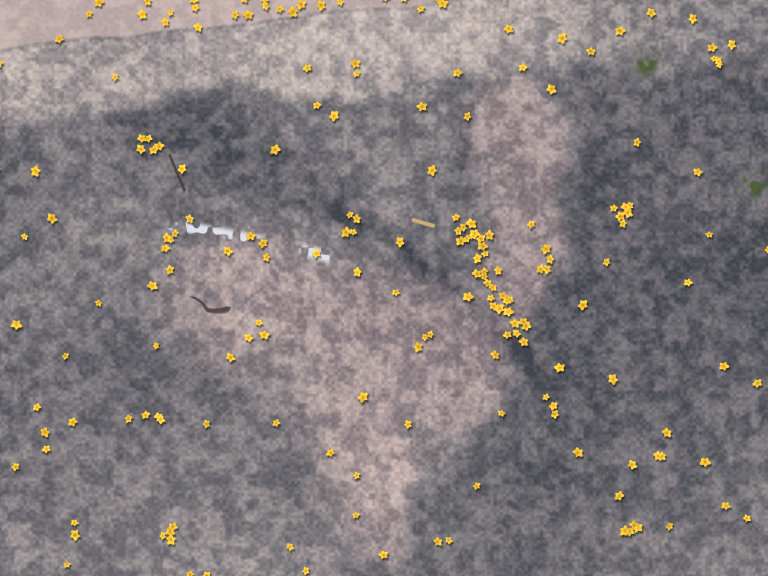
A WebGL 1 fragment shader for this texture:

```glsl
precision highp float;
// Weathered stone slab strewn with small yellow blossoms.
// A tone field (soft regions, creases, mottle, grain) is mapped to stone colours;
// jittered cells then scatter the blossoms, both singly and in clumps.

uniform vec2 u_resolution;

const vec3 DARK_STONE = vec3(0.32, 0.325, 0.355);
const vec3 MID_STONE = vec3(0.52, 0.50, 0.515);
const vec3 PALE_STONE = vec3(0.77, 0.72, 0.70);
const vec3 PETAL = vec3(0.99, 0.81, 0.24);
const vec3 PETAL_CORE = vec3(0.88, 0.58, 0.13);
const vec3 MOSS = vec3(0.27, 0.36, 0.16);

float hash(vec2 p) {
  return fract(sin(dot(p, vec2(127.1, 311.7))) * 43758.55);
}

float noise(vec2 p) {
  vec2 i = floor(p), f = fract(p);
  f = f * f * (3.0 - 2.0 * f);
  return mix(mix(hash(i), hash(i + vec2(1, 0)), f.x),
             mix(hash(i + vec2(0, 1)), hash(i + vec2(1, 1)), f.x), f.y);
}

float fbm(vec2 p) {
  float sum = 0.0, amp = 0.5;
  for (int i = 0; i < 4; i++) {
    sum += amp * noise(p);
    p = mat2(1.6, 1.2, -1.2, 1.6) * p + 7.3;
    amp *= 0.5;
  }
  return sum / 0.9375;
}

float segment(vec2 p, vec2 a, vec2 b) {
  vec2 ab = b - a;
  return length(p - a - ab * clamp(dot(p - a, ab) / dot(ab, ab), 0.0, 1.0));
}

// 1 inside the inner distance, 0 beyond the outer one
float near(float d, float inner, float outer) {
  return 1.0 - smoothstep(inner, outer, d);
}

// Where blossoms gather: a trail, the top edge and random clumps
float clumpDensity(vec2 p) {
  float trail = min(segment(p, vec2(0.825, 0.60), vec2(0.84, 0.56)),
                    segment(p, vec2(0.84, 0.53), vec2(0.905, 0.41)));
  float density = 0.85 * near(trail, 0.007, 0.025);
  density = max(density, 0.4 * near(segment(p, vec2(0.15, 0.98), vec2(0.75, 1.0)), 0.005, 0.025));
  vec2 cell = floor(p / 0.17);
  vec2 heart = (cell + 0.2 + 0.6 * vec2(hash(cell + 3.1), hash(cell + 8.7))) * 0.17;
  return max(density, step(0.62, hash(cell + 5.5)) * 0.6 * near(length(p - heart), 0.008, 0.028));
}

// x: coverage, y: 0 at a blossom's core to 1 at its rim
vec2 blossoms(vec2 p, float size, float base, float clumping, float soft) {
  vec2 home = floor(p / size), result = vec2(0.0);
  for (int j = -1; j <= 1; j++) {
    for (int i = -1; i <= 1; i++) {
      vec2 cell = home + vec2(float(i), float(j));
      vec2 centre = (cell + vec2(hash(cell + 1.7), hash(cell + 9.2))) * size;
      float chance = base + clumping * clumpDensity(centre);
      vec2 d = p - centre;
      float angle = atan(d.y, d.x + 1e-5) + 6.28 * hash(cell + 4.4);
      float radius = mix(0.006, 0.0095, hash(cell + 6.1));
      float rim = radius * (0.84 + 0.16 * cos(5.0 * angle) + 0.1 * sin(2.0 * angle));
      float cover = near(length(d) - rim, -soft, soft) * step(hash(cell + 2.3), chance);
      if (cover > result.x) result = vec2(cover, length(d) / radius);
    }
  }
  return result;
}

vec2 allBlossoms(vec2 p, float soft) {
  vec2 single = blossoms(p, 0.085, 0.38, 0.0, soft);
  vec2 clumped = blossoms(p, 0.016, 0.0, 1.0, soft);
  return single.x > clumped.x ? single : clumped;
}

void main() {
  vec2 p = gl_FragCoord.xy / u_resolution.y;
  float pixel = 1.0 / u_resolution.y;
  vec2 q = p + 0.09 * (vec2(fbm(p * 8.0), fbm(p * 8.0 + 31.0)) - 0.5);

  // Broad regions of the slab
  float patchDist = min(segment(q, vec2(0.42, 0.49), vec2(0.82, 0.36)) - 0.02,
                        segment(q, vec2(0.60, 0.35), vec2(0.69, 0.12)));
  float rosy = max(near(patchDist, 0.03, 0.15),
                   near(segment(q, vec2(0.90, 0.78), vec2(0.93, 0.50)), 0.05, 0.10));
  float shade = smoothstep(-0.025, 0.03, q.x - min(0.67 + 0.56 * q.y, 1.0));
  float ledge = smoothstep(-0.02, 0.03, q.y - 0.80 - 0.06 * q.x);
  float kerbLine = p.y - 0.915 - 0.105 * p.x + 0.01 * (noise(p * 14.0) - 0.5);
  float kerb = smoothstep(-0.003, 0.008, kerbLine);
  float tone = mix(0.38, 0.64, rosy) + 0.10 * near(p.y, 0.0, 0.35);
  tone = mix(tone, 0.15 + 0.12 * near(p.y, 0.1, 0.6), shade);
  tone = mix(tone, mix(0.82, 0.48, smoothstep(0.75, 1.15, p.x)), ledge);

  // Creases, mottle and grain
  float crease = min(segment(q, vec2(0.60, 0.65), vec2(0.80, 0.48)),
                     segment(q, vec2(0.80, 0.48), vec2(0.92, 0.36)));
  tone -= 0.32 * near(crease, 0.0, 0.035);
  tone -= 0.26 * near(segment(q, vec2(0.26, 0.77), vec2(0.60, 0.65)), 0.0, 0.075) * (1.0 - ledge);
  tone -= 0.22 * near(segment(q, vec2(0.85, 0.84), vec2(0.81, 0.72)), 0.0, 0.016);
  float mottle = smoothstep(0.34, 0.66, fbm(p * 48.0)) - 0.5;
  tone += 0.30 * mottle + 0.45 * (fbm(p * 6.0 + 12.0) - 0.5);
  tone = mix(tone, 0.93 + 0.12 * mottle, kerb);
  tone -= 0.18 * near(abs(kerbLine), 0.0, 0.006);
  tone += (noise(p * 185.0) - 0.5) * mix(0.34, 0.12, kerb);
  tone = clamp(tone, -0.15, 1.15);
  vec3 colour = tone < 0.5 ? mix(DARK_STONE, MID_STONE, tone * 2.0)
                           : mix(MID_STONE, PALE_STONE, tone * 2.0 - 1.0);
  colour += vec3(0.02, -0.008, -0.005) * max(rosy * (1.0 - shade), kerb);

  // Moss, white flecks and twigs
  float moss = min(length(q - vec2(1.13, 0.905)), length(q - vec2(1.315, 0.68)));
  colour = mix(colour, MOSS, 0.8 * near(moss, 0.01, 0.035) * smoothstep(0.3, 0.6, noise(p * 90.0)));
  float fleckDist = min(segment(p, vec2(0.30, 0.61), vec2(0.46, 0.58)),
                        segment(p, vec2(0.53, 0.565), vec2(0.57, 0.555)));
  float fleck = near(fleckDist, 0.004, 0.016) * smoothstep(0.5, 0.68, noise(p * 85.0));
  colour = mix(colour, vec3(0.87, 0.88, 0.92), fleck);
  float twig = min(segment(p, vec2(0.295, 0.73), vec2(0.32, 0.67)),
                   segment(q, vec2(0.33, 0.49), vec2(0.38, 0.47)));
  colour = mix(colour, vec3(0.25, 0.22, 0.21), 0.8 * near(twig, 0.001, 0.002 + pixel));
  float straw = segment(p, vec2(0.718, 0.618), vec2(0.752, 0.608));
  colour = mix(colour, vec3(0.80, 0.68, 0.45), near(straw, 0.002, 0.003 + pixel));

  // Blossoms over their small shadows
  float shadow = allBlossoms(p + vec2(-0.002, 0.004), 0.003).x;
  colour *= 1.0 - 0.45 * shadow;
  vec2 bloom = allBlossoms(p, 0.8 * pixel);
  vec3 petal = mix(PETAL_CORE, PETAL, smoothstep(0.0, 0.55, bloom.y));
  petal *= 0.88 + 0.24 * noise(p * 170.0);
  gl_FragColor = vec4(mix(colour, petal, bloom.x), 1.0);
}
```
